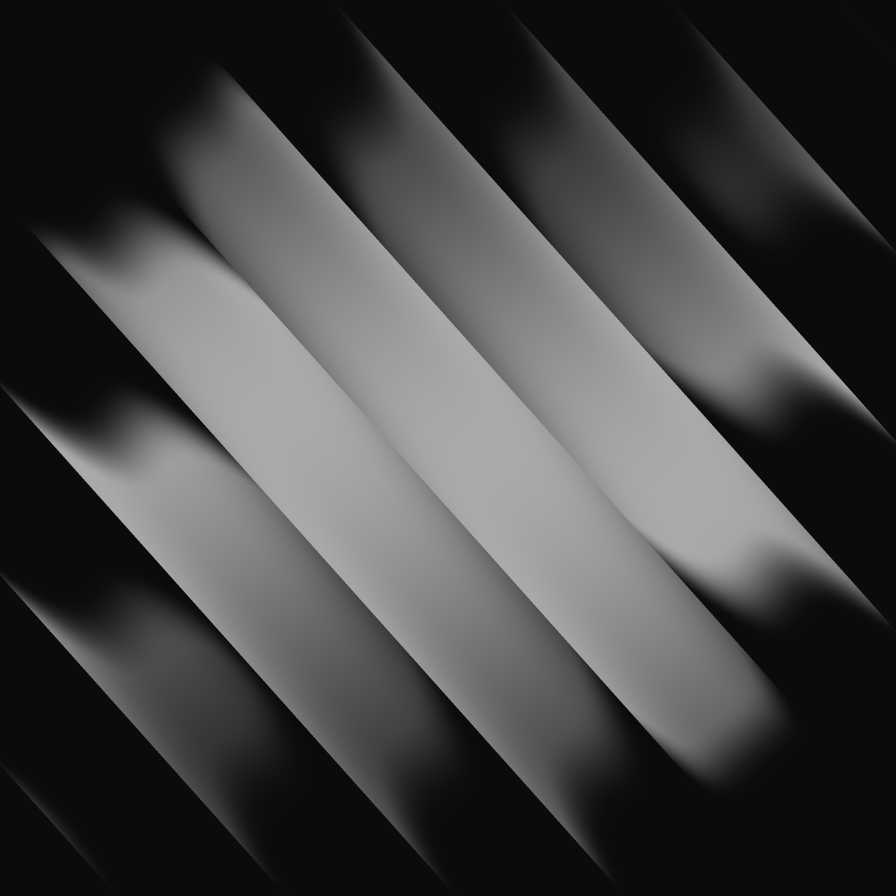
A Shadertoy shader for this background:

```glsl
// Soft grey square seen through diagonal fluted glass on near-black.

#define FLUTE_ANGLE 0.729    // direction across the flutes, radians
#define FLUTE_WIDTH 0.1409
#define FLUTE_OFFSET -0.0447 // seam position relative to the centre
#define BEND_LINEAR 0.059    // refraction in the middle of a flute
#define BEND_CUBIC 0.107     // extra refraction near the seams
#define HALF_SIZE 0.356
#define CORNER_RADIUS 0.09
#define EDGE_SOFTNESS 0.042
#define GLOW_TILT 0.2
#define GLOW_SPREAD 0.34
#define PEAK_GREY 0.665
#define BACK_GREY 0.045

float roundedSquare(vec2 p, float halfSize, float radius) {
    vec2 q = abs(p) - halfSize + radius;
    return length(max(q, 0.0)) + min(max(q.x, q.y), 0.0) - radius;
}

// Blurred square, brightest along a slightly tilted axis
float softSquare(vec2 p) {
    float axisDistance = (p.y + GLOW_TILT * p.x) / GLOW_SPREAD;
    float glow = PEAK_GREY * exp(-axisDistance * axisDistance);
    float edge = roundedSquare(p, HALF_SIZE, CORNER_RADIUS);
    float mask = 1.0 - smoothstep(-EDGE_SOFTNESS, EDGE_SOFTNESS, edge);
    return mix(BACK_GREY, glow, mask);
}

// Each flute shifts the view across its width, strongest at the seams
vec2 refractFlutes(vec2 p) {
    vec2 across = vec2(cos(FLUTE_ANGLE), sin(FLUTE_ANGLE));
    float s = 2.0 * fract((dot(p, across) - FLUTE_OFFSET) / FLUTE_WIDTH) - 1.0;
    return p - across * s * (BEND_LINEAR + BEND_CUBIC * s * s);
}

void mainImage(out vec4 fragColor, in vec2 fragCoord) {
    float scale = min(iResolution.x, iResolution.y);
    float grey = 0.0;

    // 3x3 samples smooth the seams
    for (int i = 0; i < 9; i++) {
        vec2 jitter = (vec2(i % 3, i / 3) - 1.0) / 3.0;
        vec2 p = (fragCoord + jitter - 0.5 * iResolution.xy) / scale;
        grey += softSquare(refractFlutes(p)) / 9.0;
    }
    fragColor = vec4(vec3(grey), 1.0);
}
```
